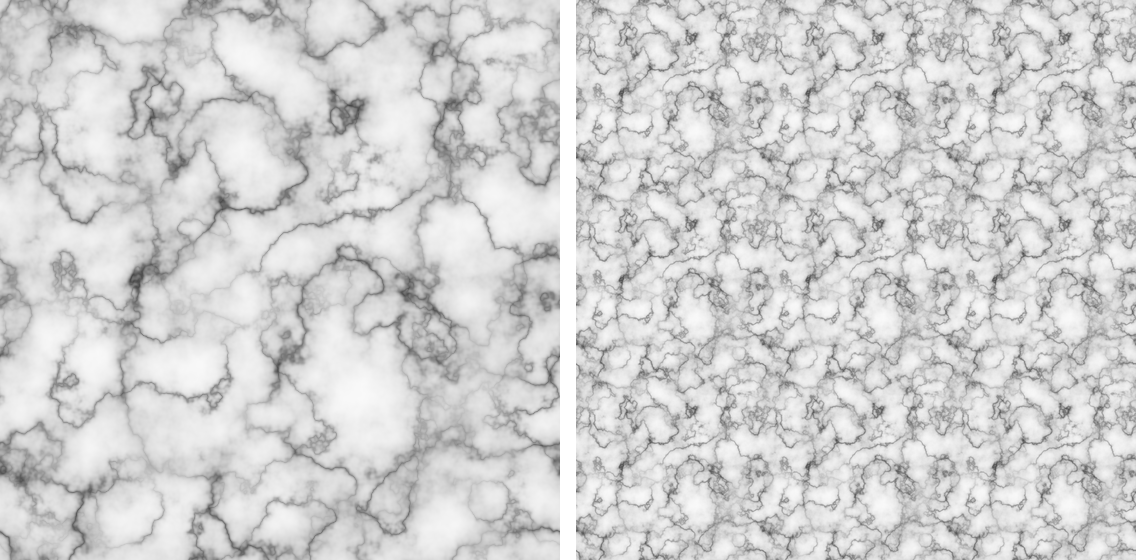
Left: one tile. Right: repeated 3 by 3.
Write a Shadertoy shader that draws this texture.

```glsl
// White marble with thin, winding grey veins that tiles in both directions.
// Veins follow the zero lines of two sums of wrapping gradient noise:
// each has a thin dark core, of varying strength, inside a wide pale halo.

const float TAU = 6.2831853;

// Integer hash of a lattice cell and a layer seed, from 0 to 1
float hash(vec2 cell, float seed) {
    uvec3 v = uvec3(cell, seed) * 1664525u + 1013904223u;
    v.x += v.y * v.z; v.y += v.z * v.x; v.z += v.x * v.y;
    v ^= v >> 16u;
    v.x += v.y * v.z; v.y += v.z * v.x; v.z += v.x * v.y;
    return float(v.x >> 8u) / 16777216.0;
}

// Slope contribution of one lattice corner
float corner(vec2 cell, vec2 offset, float period, float seed) {
    float angle = TAU * hash(mod(cell, period), seed);
    return dot(vec2(cos(angle), sin(angle)), offset);
}

// Gradient noise that wraps after a whole number of cells
float gradientNoise(vec2 uv, float period, float seed) {
    // A shift per layer keeps the lattice points of octaves apart
    vec2 p = uv * period + fract(seed * vec2(0.618, 0.414));
    vec2 cell = floor(p), f = p - cell;
    vec2 w = f * f * f * (f * (f * 6.0 - 15.0) + 10.0);
    vec2 e = vec2(1.0, 0.0);
    float low = mix(corner(cell, f, period, seed),
                    corner(cell + e.xy, f - e.xy, period, seed), w.x);
    float high = mix(corner(cell + e.yx, f - e.yx, period, seed),
                     corner(cell + e.xx, f - e.xx, period, seed), w.x);
    return mix(low, high, w.y);
}

// Octaves of noise, each twice as fine and half as strong
float fractalNoise(vec2 uv, float period, float seed) {
    float sum = 0.0, amount = 1.0;
    for (int i = 0; i < 6; i++) {
        sum += amount * gradientNoise(uv, period, seed + float(i));
        period *= 2.0;
        amount *= 0.5;
    }
    return sum;
}

// Pigment of one family of veins
float veins(vec2 uv, float period, float seed) {
    float field = fractalNoise(uv, period, seed);
    float away = sqrt(field * field + 0.00004);
    float strength = clamp(1.0 + 3.0 * gradientNoise(uv, 7.0, seed + 9.0), 0.25, 2.0);
    float halo = 0.16 * exp(-away / 0.2);
    float core = 0.34 * strength * exp(-away / 0.03);
    return halo + core;
}

void mainImage(out vec4 fragColor, in vec2 fragCoord) {
    vec2 uv = fragCoord / iResolution.xy;
    float pigment = 1.15 * veins(uv, 4.0, 3.0) + 0.85 * veins(uv, 5.0, 23.0);

    // Pigment absorbs light, so crossing veins are darkest
    float grey = exp(-pigment);
    fragColor = vec4(vec3(grey), 1.0);
}
```
